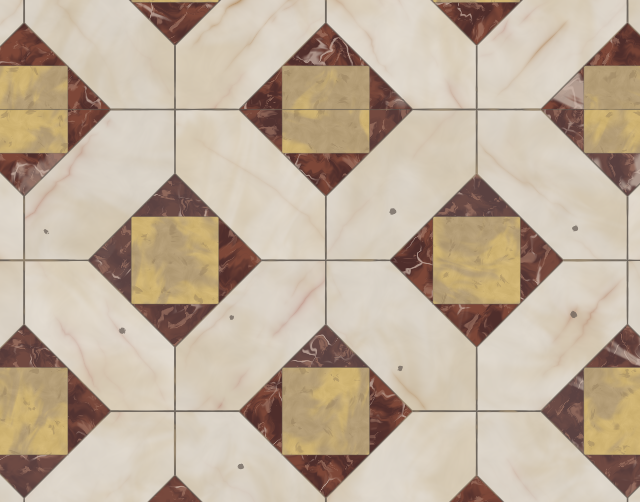
Give the GLSL for this pattern, as a WebGL 2 fragment shader.

```glsl
#version 300 es
precision highp float;
// Inlaid stone floor: red marble diamonds set with ochre squares on a staggered
// lattice, joined by pale veined slabs. Shapes are distance functions; the stone
// is built from layered sines, cellular cracks and a hash for each piece.

uniform vec2 u_resolution;
out vec4 outColor;

const float PITCH = 0.2357;               // lattice step, in canvas widths
const vec2 ANCHOR = vec2(0.2734, 0.3776); // centre of one diamond
const float DIAMOND = 0.575;              // half diagonal, in lattice steps
const float SQUARE = 0.29;                // half side, in lattice steps

float hash(vec2 p) {
  return fract(sin(dot(p, vec2(127.1, 311.7))) * 43758.5);
}

vec2 hash2(vec2 p) {
  return vec2(hash(p), hash(p + 17.3));
}

// Layered, warped sines, roughly -1 to 1
float layers(vec2 p) {
  float sum = 0.0, amp = 0.6;
  for (int i = 0; i < 5; i++) {
    p = mat2(0.8, -0.6, 0.6, 0.8) * p * 1.7 + 0.7 * sin(p.yx * 1.3) + 2.1;
    sum += amp * sin(p.x) * cos(p.y);
    amp *= 0.65;
  }
  return sum;
}

// Distances to the nearest and second nearest cell points
vec2 cellular(vec2 p) {
  vec2 id = floor(p), best = vec2(9.0);
  for (int y = -1; y <= 1; y++)
    for (int x = -1; x <= 1; x++) {
      vec2 c = id + vec2(x, y);
      float d = length(c + hash2(c) - p);
      best = d < best.x ? vec2(d, best.x) : vec2(best.x, min(best.y, d));
    }
  return best;
}

float fill(float d, float px) { return 1.0 - smoothstep(-0.6 * px, 0.6 * px, d); }

float line(float d, float halfWidth, float px) { return fill(abs(d) - halfWidth, px); }

// Pale slab with pink and ochre veins running along its diagonal
vec3 paleMarble(vec2 p, vec2 cell) {
  float seed = hash(cell + 5.0);
  float slope = mod(cell.x + cell.y, 2.0) * 2.0 - 1.0;
  vec2 along = normalize(vec2(1.0, slope * mix(0.6, 1.6, hash(cell + 3.0))));
  vec2 local = p - cell - 0.5;
  float run = dot(along, local), across = dot(vec2(-along.y, along.x), local);
  float boost = 1.0 + 1.8 * step(distance(cell, vec2(0.0, 1.0)), 0.1);
  float cloud = layers(p * 2.2 + seed * 30.0);
  vec3 col = mix(vec3(0.865, 0.835, 0.79), vec3(0.835, 0.785, 0.70), smoothstep(-0.5, 0.8, cloud));
  col += 0.03 * (seed - 0.5) + 0.012 * layers(p * 9.0);
  for (int k = 0; k < 4; k++) {
    vec2 id = cell * 7.0 + float(k) * 3.7;
    float d = abs(across + 0.05 * layers(p * 2.5 + id) - (hash(id) - 0.5) * 0.8);
    float broken = smoothstep(-0.2, 0.6, layers(vec2(run * 1.8, 0.3) + id));
    float strength = pow(hash(id + 1.0), 2.0) * broken * boost;
    vec3 tint = mix(vec3(0.72, 0.52, 0.47), vec3(0.68, 0.52, 0.34), hash(id + 2.0));
    col = mix(col, tint, min(0.75, strength * (0.5 * exp(-d * 75.0) + 0.22 * exp(-d * 14.0))));
  }
  return col;
}

// Dark red breccia with white cracks and occasional pale patches
vec3 redMarble(vec2 p, float seed) {
  vec2 q = p * 6.0 + seed * 40.0;
  q += 0.5 * vec2(layers(q * 0.6), layers(q * 0.6 + 9.0));
  vec2 f = cellular(q);
  float cloud = layers(q * 1.4), patches = layers(p * 4.0 + seed * 25.0);
  vec3 col = mix(vec3(0.31, 0.18, 0.17), vec3(0.49, 0.28, 0.22), smoothstep(-0.6, 0.6, cloud));
  col = mix(col, vec3(0.38, 0.30, 0.30), 0.65 * smoothstep(0.45, 0.95, fract(seed * 5.3)));
  col = mix(col, vec3(0.64, 0.47, 0.40), 0.65 * smoothstep(0.25, 0.8, layers(q * 2.7)));
  col = mix(col, vec3(0.74, 0.67, 0.62), 0.85 * smoothstep(0.7, 0.95, seed) * smoothstep(0.1, 0.5, patches));
  float crack = smoothstep(0.12, 0.02, f.y - f.x) * smoothstep(0.0, 0.5, patches);
  return mix(col, vec3(0.79, 0.70, 0.65), 0.75 * crack);
}

// Mottled yellow stone, greyer as grey rises
vec3 ochreStone(vec2 p, float seed, float grey) {
  float cloud = layers(p * 4.5 + seed * 30.0);
  vec3 col = mix(vec3(0.81, 0.70, 0.45), vec3(0.70, 0.61, 0.46), smoothstep(-0.4, 0.4, cloud + grey - 0.4));
  float fleck = smoothstep(0.5, 0.9, layers(p * 14.0 + seed * 9.0));
  return mix(col + 0.025 * layers(p * 22.0), vec3(0.58, 0.49, 0.36), 0.45 * fleck);
}

void main() {
  vec2 g = (gl_FragCoord.xy / u_resolution.x - ANCHOR) / PITCH;
  float px = 1.0 / (u_resolution.x * PITCH);

  // Nearest diamond on the staggered lattice
  vec2 diagonal = floor(0.5 * vec2(g.x + g.y, g.x - g.y) + 0.5);
  vec2 centre = vec2(diagonal.x + diagonal.y, diagonal.x - diagonal.y);
  vec2 d = g - centre, a = abs(d);
  float diamond = (a.x + a.y - DIAMOND) * 0.7071;
  float square = max(a.x, a.y) - SQUARE;

  // Slabs with a few dark pits
  vec3 col = paleMarble(g, floor(g));
  vec2 pitCell = floor(g * 1.7);
  vec2 pitOffset = g * 1.7 - pitCell - 0.2 - 0.6 * hash2(pitCell);
  float pit = length(pitOffset) + 0.02 * layers(g * 20.0) - 0.03;
  col = mix(col, vec3(0.42, 0.38, 0.35), 0.75 * step(0.82, hash(pitCell + 8.0)) * fill(pit, 2.0 * px));

  // Four red triangles around an ochre square; one row is split by a joint
  float side = a.x > a.y ? 1.0 + step(0.0, d.x) : 3.0 + step(0.0, d.y);
  float splitRow = 1.0 - step(0.5, abs(centre.y - 1.0));
  float upper = splitRow * step(0.0, d.y);
  float seed = hash(centre + 0.5);
  vec3 red = redMarble(g, hash(centre * 3.0 + side * 1.7 + upper * 0.6));
  vec3 ochre = ochreStone(g, seed + upper * 0.4, 0.2 + 0.4 * seed + 0.3 * upper);
  col = mix(col, mix(red, ochre, fill(square, px)), fill(diamond, px));

  // Joints, worn unevenly
  float wear = layers(g * 5.0);
  vec2 seam = abs(g - floor(g + 0.5));
  float outside = 1.0 - fill(diamond, px);
  float joint = line(min(seam.x, seam.y), 0.006 + 0.002 * wear, px) * outside;
  joint = max(joint, 0.7 * splitRow * line(d.y, 0.004, px) * (1.0 - outside));
  joint = max(joint, 0.75 * line(diamond, 0.005, px));
  joint = max(joint, 0.5 * line(square, 0.003, px));
  vec3 grout = mix(vec3(0.36, 0.33, 0.30), vec3(0.55, 0.48, 0.38), smoothstep(0.0, 0.8, wear));
  outColor = vec4(mix(col, grout, 0.85 * joint), 1.0);
}
```
